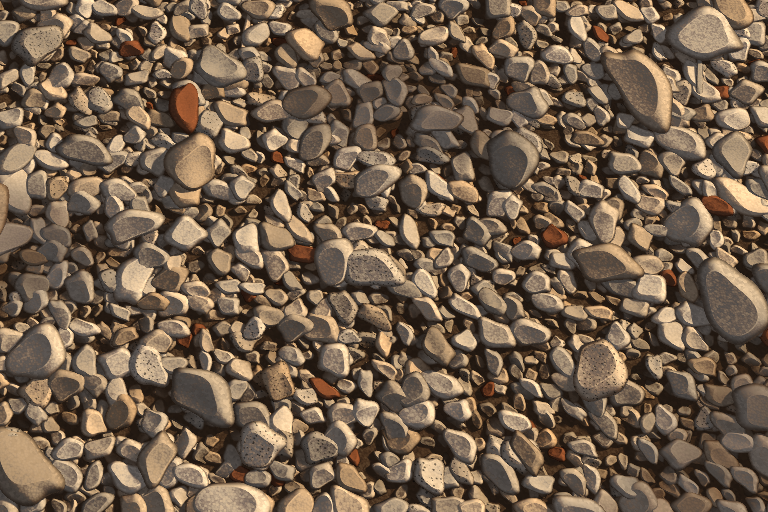
This texture is drawn by a WebGL 2 fragment shader. Its source:

```glsl
#version 300 es
precision highp float;
// Draws a bed of mixed beach pebbles raked by low, warm sunlight.

#define PEBBLE_SIZE 0.062
#define PERSPECTIVE 0.28
#define RELIEF 0.72
#define SUN_DIR vec2(0.87, 0.49)
#define SUN_SLOPE 0.52
#define SUN_COLOR vec3(0.70, 0.62, 0.49)
#define SKY_COLOR vec3(0.355, 0.36, 0.395)
#define BOUNCE_COLOR vec3(0.145, 0.112, 0.09)
#define CREAM vec3(0.97, 0.90, 0.79)
#define RUST vec3(0.62, 0.37, 0.23)
#define RUST_SHARE 0.02
#define PITTED_SHARE 0.12

uniform vec2 u_resolution;
out vec4 fragColor;

vec4 hash4(vec2 c) {
  vec4 p = fract(c.xyxy * vec4(0.1031, 0.1030, 0.0973, 0.1099));
  p += dot(p, p.wzxy + 33.33);
  return fract((p.xxyz + p.yzzw) * p.zywx);
}

// Distance to the nearest scattered point, with that point's random value
vec2 cellular(vec2 p) {
  vec2 cell = floor(p), nearest = vec2(9.0, 0.0);
  for (int j = -1; j <= 1; j++)
    for (int i = -1; i <= 1; i++) {
      vec2 id = cell + vec2(i, j);
      vec4 h = hash4(id);
      float d = length(p - id - h.xy);
      if (d < nearest.x) nearest = vec2(d, h.z);
    }
  return nearest;
}

// One grid of jittered stones; top keeps (height, seed, radial position)
void addStones(vec2 p, float size, float density, float base, inout vec3 top) {
  vec2 g = p / size, cell = floor(g);
  for (int j = -1; j <= 1; j++)
    for (int i = -1; i <= 1; i++) {
      vec2 id = cell + vec2(i, j);
      vec4 a = hash4(id + size * 977.0);
      vec2 q = g - id - 0.5 - (a.xy - 0.5) * 0.6;
      if (a.z > density || dot(q, q) > 0.7) continue;
      vec4 b = hash4(id + size * 977.0 + 57.3);
      float major = mix(0.4, 0.7, b.x);
      vec2 radii = major * vec2(1.0, mix(0.52, 0.9, b.y));
      if (size > PEBBLE_SIZE * 1.5 && b.w > 0.93) radii = vec2(0.72, 0.07); // twig
      float angle = (b.z - 0.5) * 3.1, c = cos(angle), s = sin(angle);
      vec2 l = vec2(c * q.x + s * q.y, c * q.y - s * q.x) / radii;
      l += 0.14 * sin(l.yx * 3.2 + b.xw * 6.28);
      float r = pow(dot(pow(abs(l), vec2(2.3)), vec2(1.0)), 0.435);
      if (r >= 1.0) continue;
      // Rounded dome, cut by a slanted face
      float tilt = dot(l, vec2(a.y, b.w) - 0.5);
      float dome = min(sqrt(1.0 - r * r * r), 0.82 + 0.8 * tilt);
      float h = base + size * (0.2 * a.w + radii.y * (RELIEF * dome + 0.15 * tilt));
      if (h > top.x) top = vec3(h, fract(b.w * 7.31 + a.x), r);
    }
}

vec3 pebbles(vec2 p) {
  vec3 top = vec3(-0.006, 0.5, 1.0);
  addStones(p, PEBBLE_SIZE * 0.58, 1.0, -0.004, top);
  addStones(p, PEBBLE_SIZE, 0.82, 0.003, top);
  addStones(p, PEBBLE_SIZE * 1.7, 0.2, 0.007, top);
  addStones(p, PEBBLE_SIZE * 3.0, 0.035, 0.008, top);
  return top;
}

// Sunlight left after marching the height field toward the sun
float sunlight(vec2 p, float h) {
  float lit = 1.0, t = 0.004;
  for (int i = 0; i < 6; i++) {
    float over = pebbles(p + SUN_DIR * t).x - h - t * SUN_SLOPE;
    lit = min(lit, 1.0 - smoothstep(0.0, 0.004, over));
    t *= 1.6;
  }
  float dapple = sin(p.x * 4.1 + 2.0 * sin(p.y * 3.3)) + sin(p.y * 6.3 - p.x * 2.2 + 1.0);
  return lit * mix(0.45, 1.0, smoothstep(-1.8, -0.8, dapple));
}

vec3 shade(vec2 screen) {
  vec2 p = screen * (1.0 + PERSPECTIVE * screen.y) + 3.0;
  vec3 top = pebbles(p);

  // Slope of the stones plus fine surface grain
  float e = 0.0016;
  vec2 slope = vec2(pebbles(p + vec2(e, 0.0)).x, pebbles(p + vec2(0.0, e)).x) - top.x;
  vec2 grain = cellular(p * 210.0);
  slope = clamp(slope / e, -2.0, 2.0) + 0.25 * (vec2(grain.y, grain.x) - 0.5);
  vec3 normal = normalize(vec3(-slope, 1.0));
  float facing = dot(normal, normalize(vec3(SUN_DIR, SUN_SLOPE)));

  // Stone colour, speckles and pits
  vec4 tone = hash4(vec2(top.y * 311.0, top.y * 173.0));
  vec3 albedo = CREAM * mix(0.78, 1.04, tone.x);
  albedo *= mix(vec3(1.0), vec3(0.97, 0.88, 0.77), tone.y * tone.y * tone.y);
  if (tone.z < RUST_SHARE) albedo = RUST;
  albedo *= 0.91 + 0.18 * grain.y;
  vec2 pit = cellular(p * 105.0);
  float hole = 1.0 - smoothstep(0.1, 0.25, pit.x / (0.2 + pit.y));
  albedo *= 1.0 - 0.55 * hole * step(1.0 - PITTED_SHARE, tone.w);

  // Open sky on top, warm bounce in the gaps, direct sun last
  float open = smoothstep(-0.003, 0.018, top.x) * (1.0 - 0.65 * smoothstep(0.8, 1.0, top.z));
  vec3 light = mix(BOUNCE_COLOR, SKY_COLOR, open);
  float sun = sunlight(p, top.x + 0.001) * smoothstep(0.17, 0.78, facing);
  sun *= 1.0 - 0.5 * smoothstep(0.88, 1.0, top.z);
  light += SUN_COLOR * sun * mix(vec3(1.0, 0.72, 0.5), vec3(1.0), smoothstep(0.0, 0.6, sun));
  return albedo * light;
}

void main() {
  // Two diagonal samples smooth the stone outlines
  vec3 color = shade((gl_FragCoord.xy + vec2(0.25, -0.2)) / u_resolution.y)
             + shade((gl_FragCoord.xy - vec2(0.25, -0.2)) / u_resolution.y);
  fragColor = vec4(color * 0.5, 1.0);
}
```
